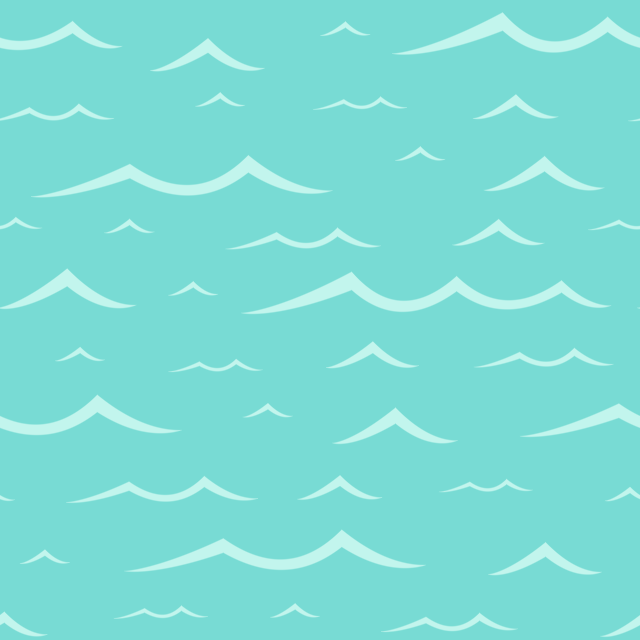
Give the GLSL for this pattern, as a Shadertoy shader.

```glsl
// Flat pale wave crests of several sizes scattered in loose rows over a turquoise sea.

const vec3 SEA = vec3(0.47, 0.86, 0.83);
const vec3 FOAM = vec3(0.76, 0.96, 0.93);
const float ROWS = 5.0;
const float GOLDEN = 0.618;

// Two random values in -1..1
vec2 jitter(float row, float slot) {
    vec2 seed = vec2(row * 12.99 + slot * 78.23, row * 39.35 + slot * 11.14);
    return 2.0 * fract(sin(seed + 1.7) * 4375.85) - 1.0;
}

// Offset from a centre on the unit tile, wrapped on both axes
vec2 wrapTo(vec2 uv, vec2 centre) {
    return fract(uv - centre + 0.5) - 0.5;
}

// Coverage of a ribbon: tapered arm, scalloped gaps between crests, tapered arm
float ribbon(vec2 p, float gaps, float gap, vec2 arms, float height, float rise, float soft) {
    float span = gaps * gap;
    float x = p.x + 0.5 * (span + arms.y - arms.x);
    float y = p.y - 0.02 * p.x;
    float crest = height + rise * clamp(x, 0.0, span) / gap;
    float top, thickness;
    if (x < 0.0 || x > span) {
        float s = x < 0.0 ? 1.0 + x / arms.x : 1.0 - (x - span) / arms.y;
        s = clamp(s, 0.0001, 1.0);
        top = pow(s, x < 0.0 ? 1.45 : 1.9);
        thickness = 0.47 * pow(s, 0.85);
    } else {
        float u = 2.0 * fract(x / gap) - 1.0;
        top = 0.25 + 0.75 * u * u;
        thickness = 0.31 + 0.16 * u * u;
    }
    float inside = min(crest * top - y, y - crest * (top - thickness));
    inside = min(inside, min(x + arms.x, span + arms.y - x));
    return smoothstep(-soft, soft, 0.85 * inside);
}

float singleCrest(vec2 p, float scale, float soft) {
    return ribbon(p / scale, 0.0, 1.0, vec2(0.114, 0.112), 0.062, 0.0, soft / scale);
}

float doubleCrest(vec2 p, float scale, float soft) {
    return ribbon(p / scale, 1.0, 0.185, vec2(0.154, 0.131), 0.048, 0.010, soft / scale);
}

float tripleCrest(vec2 p, float scale, float soft) {
    return ribbon(p / scale, 2.0, 0.164, vec2(0.172, 0.077), 0.061, -0.010, soft / scale);
}

// One long wave with a large and a tiny crest beside it
float longRow(vec2 uv, float row, vec2 origin, float side, float soft) {
    vec2 p = wrapTo(uv, origin + jitter(row, 0.0) * vec2(0.0, 0.015));
    float mask = fract(0.4 * row) > 0.5 ? tripleCrest(p, 1.0, soft) : doubleCrest(p, 1.0, soft);

    vec2 j = jitter(row, 1.0);
    p = wrapTo(uv, origin + vec2(0.43 * side, 0.0) + j * vec2(0.012, 0.02));
    mask = max(mask, singleCrest(p, 0.87 + 0.13 * j.x, soft));

    p = wrapTo(uv, origin + vec2(0.63 * side, 0.025) + jitter(row, 2.0) * vec2(0.01, 0.03));
    return max(mask, singleCrest(p, 0.34, soft));
}

// Small double and single crests that fill the space between long rows
float smallRow(vec2 uv, float row, vec2 origin, float side, float soft) {
    vec2 spread = vec2(0.015, 0.016);
    vec2 j = jitter(row, 3.0);
    vec2 p = wrapTo(uv, origin + j * spread);
    float mask = doubleCrest(p, 0.53 + 0.12 * j.x, soft);

    j = jitter(row, 4.0);
    p = wrapTo(uv, origin + vec2(0.29 * side, 0.0) + j * spread);
    mask = max(mask, singleCrest(p, 0.58 + 0.06 * j.x, soft));

    p = wrapTo(uv, origin + vec2(0.53 * side, 0.01) + jitter(row, 5.0) * spread);
    mask = max(mask, doubleCrest(p, 0.31, soft));

    p = wrapTo(uv, origin + vec2(0.74 * side, 0.01) + jitter(row, 6.0) * spread);
    return max(mask, singleCrest(p, 0.34, soft));
}

void mainImage(out vec4 fragColor, in vec2 fragCoord) {
    vec2 uv = fragCoord / iResolution.y;
    float soft = 0.8 / iResolution.y;
    float foam = 0.0;

    // Golden-ratio shifts keep the long waves of neighbouring rows apart
    for (float row = 0.0; row < ROWS; row++) {
        float side = mod(row, 2.0) < 0.5 ? 1.0 : -1.0;
        vec2 origin = vec2(0.43 + GOLDEN * row, 0.11 + row / ROWS);
        foam = max(foam, longRow(uv, row, origin, side, soft));
        foam = max(foam, smallRow(uv, row, origin + vec2(0.81, 0.112), side, soft));
    }

    fragColor = vec4(mix(SEA, FOAM, foam), 1.0);
}
```
